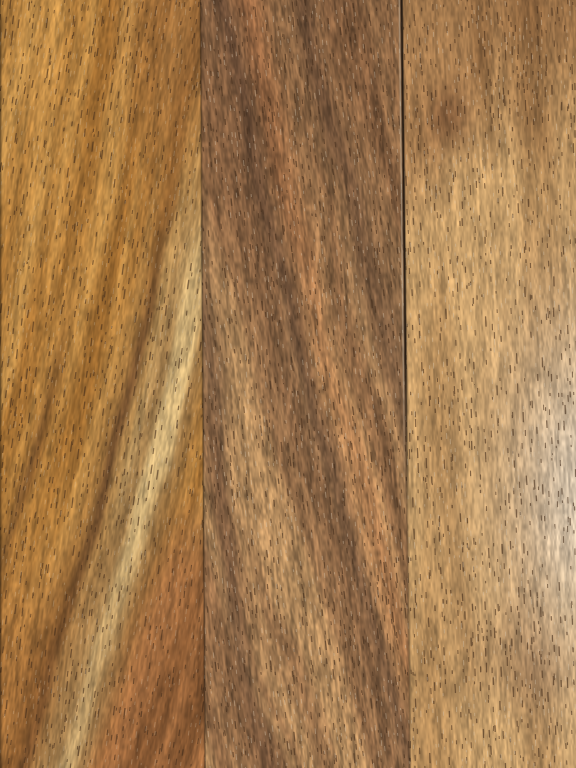
Write a Shadertoy shader that draws this texture.

```glsl
float hash(vec2 p) {
    vec3 q = fract(p.xyx * vec3(0.1031, 0.1030, 0.0973));
    q += dot(q, q.yzx + 33.33);
    return fract((q.x + q.y) * q.z);
}

float noise(vec2 p) {
    vec2 i = floor(p), f = fract(p);
    f = f * f * (3.0 - 2.0 * f);
    return mix(mix(hash(i), hash(i + vec2(1, 0)), f.x),
               mix(hash(i + vec2(0, 1)), hash(i + vec2(1, 1)), f.x), f.y);
}

float fbm(vec2 p) {
    float sum = 0.0, amp = 0.53;
    for (int i = 0; i < 4; i++) {
        sum += amp * noise(p);
        p = p * vec2(2.1, 1.7) + 17.3;
        amp *= 0.5;
    }
    return sum;
}

float streak(float d, float width) {
    return exp(-d * d / (width * width));
}

// Short upright strokes, one per cell, with staggered columns
float dashes(vec2 p, vec2 cells, float share, float halfWidth, float seed) {
    vec2 q = p * cells + seed;
    q.y += 9.0 * hash(vec2(floor(q.x), seed));
    vec2 id = floor(q) + seed;
    vec2 centre = vec2(mix(0.25, 0.75, hash(id + 3.7)), mix(0.4, 0.6, hash(id + 8.1)));
    vec2 d = (fract(q) - centre) / cells;
    float halfLength = mix(0.06, 0.3, hash(id + 5.3)) / cells.y;
    d.y -= clamp(d.y, -halfLength, halfLength);
    float px = 0.7 / iResolution.x;
    float ink = 1.0 - smoothstep(halfWidth - px, halfWidth + px, length(d));
    return ink * step(hash(id), share);
}

// Golden board with a dark curve sweeping down to the left
vec3 leftBoard(vec2 p, float warp) {
    float u = p.x - (0.03 + 0.36 * p.y - 0.09 * p.y * p.y) + 0.02 * warp;
    float band = smoothstep(0.25, 0.75, fbm(vec2(u * 26.0 + 40.0, p.y * 1.7)));
    vec3 c = mix(vec3(0.62, 0.42, 0.19), vec3(0.77, 0.57, 0.30), band);
    c = mix(c, vec3(0.61, 0.42, 0.24), 0.6 * smoothstep(0.8, 1.3, p.y) * smoothstep(0.15, 0.3, p.x));
    c = mix(c, vec3(0.60, 0.39, 0.20), 0.7 * (1.0 - smoothstep(0.1, 0.5, p.y)));
    float pale = smoothstep(-0.01, 0.04, u) * (1.0 - smoothstep(0.09, 0.15, u));
    pale *= 1.0 - smoothstep(0.85, 1.2, p.y);
    c = mix(c, mix(vec3(0.62, 0.48, 0.30), vec3(0.82, 0.71, 0.50), band), 0.85 * pale);
    float red = smoothstep(0.09, 0.16, u) * (1.0 - smoothstep(0.3, 0.55, p.y));
    c = mix(c, mix(vec3(0.45, 0.29, 0.17), vec3(0.65, 0.43, 0.26), band), 0.85 * red);
    float dark = 0.6 * streak(u, 0.012) + 0.25 * streak(u + 0.02, 0.025);
    dark += 0.65 * streak(u + 0.138, 0.012) * streak(p.y - 0.53, 0.2);
    dark *= 1.0 - 0.6 * smoothstep(0.8, 1.15, p.y);
    return mix(c, vec3(0.35, 0.23, 0.14), dark * (0.65 + 0.4 * band));
}

// Brown board with dark streaks sweeping down to the right
vec3 middleBoard(vec2 p, float warp) {
    float v = p.x - (0.72 - 0.31 * p.y + 0.04 * p.y * p.y) + 0.025 * warp;
    float band = smoothstep(0.25, 0.75, fbm(vec2(v * 30.0 + 90.0, p.y * 1.5)));
    vec3 c = mix(vec3(0.55, 0.40, 0.27), vec3(0.71, 0.55, 0.37), band);
    c = mix(c, vec3(0.47, 0.33, 0.22), 0.65 * smoothstep(0.6, 1.2, p.y));
    c = mix(c, vec3(0.66, 0.42, 0.26), 0.4 * streak(v - 0.045, 0.03));
    float dark = 0.55 * streak(v, 0.016) + 0.22 * streak(v + 0.03, 0.035);
    dark += 0.6 * streak(v + 0.26 - 0.14 * p.y, 0.018) * (1.0 - smoothstep(0.75, 1.1, p.y));
    dark += 0.5 * streak(v - 0.15, 0.022);
    dark += 0.4 * smoothstep(0.13, 0.2, v) * streak(p.y - 0.72, 0.25);
    return mix(c, vec3(0.34, 0.24, 0.18), min(dark, 0.8) * (0.65 + 0.35 * band));
}

// Pale board, brown at the top, with a window sheen at the right edge
vec3 rightBoard(vec2 p, float warp) {
    float band = smoothstep(0.25, 0.75, fbm(vec2(p.x * 16.0 + p.y, p.y * 1.8)));
    vec3 c = mix(vec3(0.69, 0.53, 0.34), vec3(0.79, 0.63, 0.42), band);
    float top = smoothstep(0.93, 1.17, p.y + 0.16 * warp - 0.6 * (p.x - 0.82));
    top = max(top, smoothstep(1.02, 1.25, p.y + 0.1 * warp));
    c = mix(c, mix(vec3(0.51, 0.36, 0.22), vec3(0.64, 0.47, 0.30), band), 0.9 * top);
    float stain = streak(length((p - vec2(0.775, 1.13)) * vec2(1.3, 1.0)) + 0.03 * warp, 0.045);
    stain += 0.6 * streak(length((p - vec2(0.93, 0.17)) * vec2(0.8, 1.0)) + 0.08 * warp, 0.09);
    c = mix(c, vec3(0.42, 0.28, 0.18), 0.6 * stain);
    float sheen = streak(p.x - 1.02, 0.14) * streak(p.y - 0.48, 0.3);
    return mix(c, vec3(0.87, 0.82, 0.75), 0.8 * sheen);
}

void mainImage(out vec4 fragColor, in vec2 fragCoord) {
    vec2 p = fragCoord / iResolution.x;
    float px = 1.0 / iResolution.x;
    float warp = 2.0 * fbm(p * vec2(7.0, 4.0)) - 1.0;
    float seamA = p.x - 0.356 + 0.006 * p.y;
    float seamB = p.x - 0.712 + 0.011 * p.y;
    float inMiddle = smoothstep(-px, px, seamA);
    float inRight = smoothstep(-px, px, seamB);
    vec3 c = mix(leftBoard(p, warp), middleBoard(p, warp), inMiddle);
    c = mix(c, rightBoard(p, warp), inRight);

    // Fine fibres lean with each board
    float lean = seamB > 0.0 ? -0.04 : (seamA > 0.0 ? -0.10 : 0.13);
    vec2 g = vec2(p.x - lean * p.y + 0.004 * warp, p.y);
    float fibre = noise(g * vec2(250, 38)) + 0.7 * noise(g * vec2(120, 13) + 31.0)
                + 0.8 * noise(g * vec2(380, 110) + 7.0) - 1.25;
    c *= 1.0 + fibre * mix(0.24, 0.34, inMiddle * (1.0 - inRight));

    // Dark pores and pale flecks
    float cluster = smoothstep(0.3, 0.65, noise(p * vec2(9, 5) + 4.0));
    float pores = dashes(g, vec2(85, 36), 0.16 + 0.22 * cluster, 0.0011, 2.0);
    pores = max(pores, dashes(g, vec2(120, 60), 0.2, 0.0009, 13.0));
    c = mix(c, vec3(0.27, 0.18, 0.11), 0.62 * pores);
    float flecks = dashes(g, vec2(130, 65), 0.24, 0.0008, 29.0);
    c = mix(c, vec3(0.84, 0.77, 0.67), flecks * mix(0.28, 0.42, inMiddle));

    // Joints: a faint one, and one that opens toward the top
    c *= 1.0 - 0.35 * streak(seamA, 0.0018);
    float gap = smoothstep(0.45, 0.75, p.y);
    c = mix(c, vec3(0.80, 0.74, 0.65), 0.5 * gap * streak(seamB + 0.004, 0.0016));
    c = mix(c, vec3(0.10, 0.07, 0.05), mix(0.3, 0.9, gap) * streak(seamB, 0.0024));
    c *= 1.0 - 0.4 * streak(p.x, 0.003);
    fragColor = vec4(clamp(c, 0.0, 1.0), 1.0);
}
```
